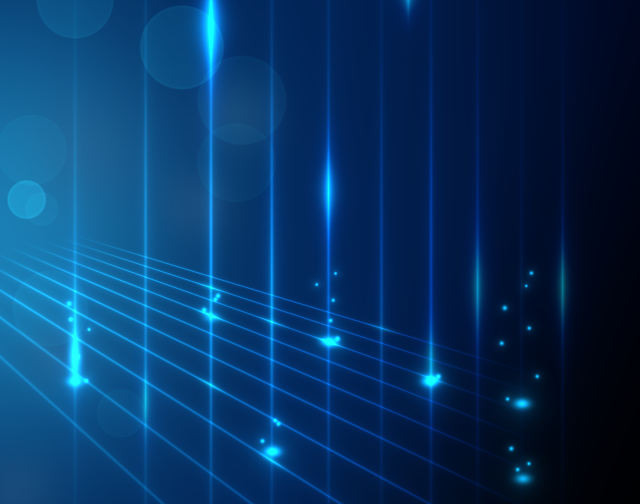
Reproduce this background procedurally as a WebGL 2 fragment shader.

```glsl
#version 300 es
precision highp float;
// Glowing light columns over a fan of perspective lines, with sparks and soft discs on deep blue.
uniform vec2 u_resolution;
out vec4 outColor;

// Lengths are in canvas heights, origin at the lower left.
const float WIDTH = 1.267;
const vec3 NAVY = vec3(0.004, 0.135, 0.335);
const vec3 NIGHT = vec3(0.0, 0.025, 0.125);
const vec3 TEAL = vec3(0.10, 0.50, 0.71);
const vec3 BLUE = vec3(0.0, 0.24, 0.85);
const vec3 CYAN = vec3(0.05, 0.72, 0.95);
const vec3 GREEN = vec3(0.06, 0.70, 0.30);
const vec3 HAZE = vec3(0.20, 0.38, 0.55);

const float COLUMN_START = 0.149, COLUMN_STEP = 0.1454, COLUMN_SHRINK = 0.0392;
const vec2 VANISHING = vec2(-0.472, 0.72);
const float FAN_START = 3.31, FAN_STEP = 0.245, FAN_LAST = 9.0;

// Columns: spindle height, half-length, spindle strength, line strength.
const vec4 COLUMNS[10] = vec4[10](
  vec4(0.34, 0.09, 0.40, 0.16), vec4(0.205, 0.05, 0.45, 0.36),
  vec4(0.95, 0.085, 1.30, 0.68), vec4(0.40, 0.15, 0.25, 0.54),
  vec4(0.622, 0.06, 0.80, 0.52), vec4(0.348, 0.10, 0.10, 0.32),
  vec4(0.28, 0.06, 0.55, 0.46), vec4(0.432, 0.07, 0.54, 0.27),
  vec4(0.43, 0.10, 0.03, 0.08), vec4(0.432, 0.065, 0.50, 0.15));

// Glints where a column meets a fan line: column, line, strength.
const vec3 GLINTS[8] = vec3[8](
  vec3(2, 1, 0.5), vec3(2, 3, 0.7), vec3(3, 2, 0.5), vec3(4, 2, 0.8),
  vec3(5, 0, 0.35), vec3(2, 6, 0.5), vec3(6, 2, 0.5), vec3(3, 7, 0.6));

// Spark clusters: centre, height of the dot cloud, flare strength.
const vec4 CLUSTERS[7] = vec4[7](
  vec4(0.149, 0.243, 0.18, 0.7), vec4(0.419, 0.37, 0.06, 0.35),
  vec4(0.541, 0.104, 0.09, 1.1), vec4(0.654, 0.322, 0.16, 0.9),
  vec4(0.853, 0.243, 0.02, 1.0), vec4(1.036, 0.199, 0.29, 0.9),
  vec4(1.038, 0.050, 0.08, 0.7));

// Flat discs: centre, radius, strength.
const vec4 DISCS[9] = vec4[9](
  vec4(0.149, 1.0, 0.076, 0.12), vec4(0.361, 0.906, 0.083, 0.14),
  vec4(0.480, 0.801, 0.088, 0.07), vec4(0.469, 0.677, 0.078, 0.05),
  vec4(0.063, 0.702, 0.070, 0.05), vec4(0.053, 0.604, 0.038, 0.22),
  vec4(0.083, 0.585, 0.033, 0.05), vec4(0.240, 0.180, 0.048, 0.05),
  vec4(0.100, 0.388, 0.075, 0.05));

// Hazy glows: centre, radius.
const vec3 HAZES[5] = vec3[5](
  vec3(0.166, 0.70, 0.12), vec3(0.472, 0.77, 0.075), vec3(0.389, 0.594, 0.07),
  vec3(0.110, 0.297, 0.06), vec3(0.030, 0.02, 0.08));

float hash(vec2 p) {
  return fract(sin(dot(p, vec2(127.1, 311.7))) * 43758.5453);
}

float bell(float x) { return exp(-x * x); }

float columnX(float i) {
  return COLUMN_START + COLUMN_STEP * i / (1.0 + COLUMN_SHRINK * i);
}

vec3 backdrop(vec2 p) {
  vec3 c = mix(NAVY, NIGHT, smoothstep(0.55, 1.40, p.x));
  c = mix(c, TEAL, bell(length((p - vec2(0.0, 0.54)) / vec2(0.37, 0.47))));
  return c * (1.0 - 0.95 * smoothstep(1.10, 2.0, p.x + 0.65 * (1.0 - p.y)));
}

vec3 bokeh(vec2 p, vec3 c, float pixel) {
  for (int i = 0; i < 5; i++)
    c = mix(c, HAZE, 0.36 * bell(length(p - HAZES[i].xy) / HAZES[i].z));
  for (int i = 0; i < 9; i++) {
    vec4 d = DISCS[i];
    float edge = length(p - d.xy) - d.z;
    float fill = 1.0 - smoothstep(-pixel, pixel, edge);
    float rim = bell(edge / 0.004) * 0.3;
    c += vec3(0.08, 0.62, 0.60) * d.w * fill * (0.75 + rim);
  }
  return c;
}

vec3 spindle(vec2 d, float halfLength, float strength) {
  float taper = bell(d.y / halfLength);
  float core = exp(-abs(d.x) / (0.003 + 0.007 * strength * taper));
  float halo = exp(-abs(d.x) / 0.016) * bell(d.y / (halfLength * 1.8));
  vec3 tint = mix(GREEN, CYAN, smoothstep(0.55, 0.9, strength));
  return strength * (tint * core * taper + BLUE * halo * 0.4);
}

vec3 columns(vec2 p, vec3 tint) {
  vec3 c = spindle(p - vec2(0.81, 1.01), 0.03, 0.7);
  for (int i = 0; i < 10; i++) {
    vec4 k = COLUMNS[i];
    float dx = p.x - columnX(float(i));
    float line = 0.6 * bell(dx / 0.003) + 0.4 * exp(-abs(dx) / 0.010);
    float fade = 0.15 + 0.85 * bell((p.y - 0.48) / 0.32);
    c += tint * line * k.w * fade + spindle(vec2(dx, p.y - k.x), k.y, k.z);
  }
  return c;
}

vec3 fan(vec2 p, vec3 tint, float pixel) {
  vec2 d = vec2(p.x - VANISHING.x, max(VANISHING.y - p.y, 0.001));
  float id = clamp(round((FAN_START - d.x / d.y) / FAN_STEP), 0.0, FAN_LAST);
  float u = FAN_START - FAN_STEP * id;
  float dist = abs(d.x - u * d.y) / sqrt(1.0 + u * u);
  float width = max(0.001 + 0.0002 * id, 0.7 * pixel);
  float line = bell(dist / width) + 0.35 * exp(-dist / (0.003 + 0.0008 * id));
  float start = smoothstep(0.12 - 0.03 * id, 0.40 - 0.05 * id, p.x);
  float fade = start * (1.0 - smoothstep(0.65, 1.12, p.x)) * (1.0 - 0.5 * smoothstep(6.0, 9.0, id));
  vec3 c = tint * line * fade * 0.32;
  for (int i = 0; i < 8; i++) {
    vec3 g = GLINTS[i];
    float slope = FAN_START - FAN_STEP * g.y, x = columnX(g.x);
    vec2 q = p - vec2(x, VANISHING.y - (x - VANISHING.x) / slope);
    vec2 along = normalize(vec2(slope, -1.0));
    float across = dot(q, vec2(-along.y, along.x));
    c += mix(GREEN, CYAN, 0.6) * g.z * bell(dot(q, along) / 0.024) * exp(-abs(across) / 0.0035);
  }
  return c;
}

vec3 sparks(vec2 p) {
  vec3 c = vec3(0.0);
  for (int i = 0; i < 7; i++) {
    vec4 k = CLUSTERS[i];
    vec2 q = p - k.xy;
    float flare = bell(length(q / vec2(0.015, 0.009))) + 0.35 * exp(-length(q) / 0.022);
    c += CYAN * flare * k.w;
    // Taller clouds hold more dots.
    int dots = int(2.0 + 20.0 * k.z);
    for (int j = 0; j < dots; j++) {
      vec2 seed = vec2(float(i), float(j) + 3.0);
      float rise = (float(j) + hash(seed)) / float(dots);
      vec2 offset = vec2((hash(seed + 17.0) - 0.5) * (0.035 + 0.16 * k.z), rise * k.z);
      float r = length(q - offset), size = 0.0025 + 0.002 * hash(seed + 31.0);
      c += CYAN * (0.85 * bell(r / size) + 0.25 * exp(-r / 0.007));
    }
  }
  // Tall hot flare on the first column.
  vec2 hot = p - vec2(COLUMN_START, 0.29);
  return c + CYAN * 0.8 * bell(length(hot / vec2(0.011, 0.045)));
}

void main() {
  vec2 p = gl_FragCoord.xy / u_resolution.y;
  float pixel = 1.0 / u_resolution.y;
  vec3 tint = mix(CYAN, BLUE, smoothstep(0.1, 0.85, p.x / WIDTH));
  vec3 color = bokeh(p, backdrop(p), pixel);
  color += columns(p, tint) + fan(p, tint, pixel) + sparks(p);
  outColor = vec4(clamp(color, 0.0, 1.0), 1.0);
}
```
